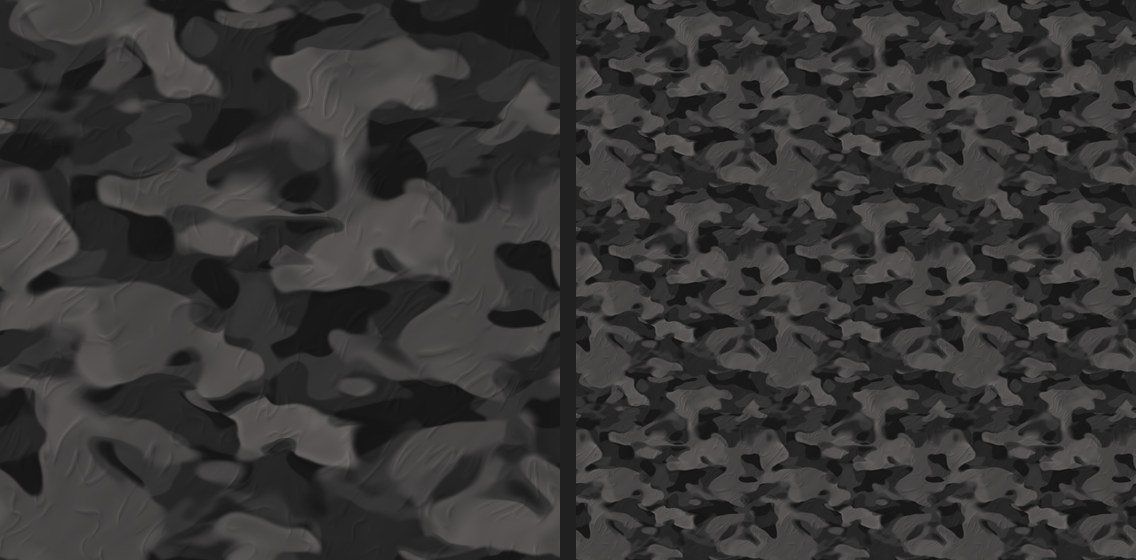
Left, the tile; right, the same tile 3 across and 3 down.
Reproduce this pattern procedurally as a Shadertoy shader.

```glsl
// Seamless charcoal camouflage: rounded nested blobs with faint painted creases.

const vec3 BLACK = vec3(0.092, 0.092, 0.093);
const vec3 COAL  = vec3(0.150, 0.148, 0.149);
const vec3 SLATE = vec3(0.205, 0.202, 0.202);
const vec3 ASH   = vec3(0.280, 0.273, 0.270);
const vec3 PALE  = vec3(0.332, 0.322, 0.318);

// Integer hash giving a unit vector for a lattice cell
vec2 hashDirection(ivec2 cell, int seed) {
    uint h = uint(cell.x) * 1597334677u ^ uint(cell.y) * 3812015801u ^ uint(seed) * 2654435769u;
    h = (h ^ (h >> 16)) * 2246822519u;
    h = (h ^ (h >> 13)) * 3266489917u;
    h ^= h >> 16;
    float angle = float(h & 65535u) / 65536.0 * 6.28319;
    return vec2(cos(angle), sin(angle));
}

float cornerSlope(ivec2 cell, ivec2 corner, vec2 f, ivec2 period, int seed) {
    ivec2 wrapped = (cell + corner + 8 * period) % period;
    return dot(hashDirection(wrapped, seed), f - vec2(corner));
}

// Gradient noise that wraps after one unit of uv
float noise(vec2 uv, ivec2 period, int seed) {
    vec2 p = uv * vec2(period);
    ivec2 cell = ivec2(floor(p));
    vec2 f = fract(p);
    vec2 w = f * f * f * (f * (f * 6.0 - 15.0) + 10.0);
    float low = mix(cornerSlope(cell, ivec2(0, 0), f, period, seed),
                    cornerSlope(cell, ivec2(1, 0), f, period, seed), w.x);
    float high = mix(cornerSlope(cell, ivec2(0, 1), f, period, seed),
                     cornerSlope(cell, ivec2(1, 1), f, period, seed), w.x);
    return mix(low, high, w.y);
}

// Two octaves: broad shape plus wobbly outline
float blobs(vec2 uv, ivec2 period, int seed) {
    return noise(uv, period, seed) + 0.5 * noise(uv, period * 2 + 1, seed + 1);
}

vec2 warp(vec2 uv, ivec2 period, float amount, int seed) {
    return uv + amount * vec2(noise(uv, period, seed), noise(uv, period, seed + 1));
}

// Coverage of the area where the field exceeds a level
float patchMask(float field, float level, float softness) {
    return smoothstep(level - softness, level + softness, field);
}

// Thin ridge along the zero line of a sheared noise
float crease(vec2 uv, ivec2 period, int seed) {
    vec2 sheared = vec2(uv.x, uv.y - uv.x);
    return exp(-20.0 * abs(noise(sheared, period, seed)));
}

// Brightness change from lighting the creases from the upper left
float creaseRelief(vec2 uv, ivec2 period, int seed) {
    vec2 toLight = vec2(-0.0018, 0.0028);
    return crease(uv - toLight, period, seed) - crease(uv + toLight, period, seed);
}

void mainImage(out vec4 fragColor, in vec2 fragCoord) {
    vec2 uv = fragCoord / iResolution.xy;
    vec2 p = warp(uv, ivec2(4, 5), 0.05, 11);
    p = warp(p, ivec2(11, 14), 0.022, 21);
    p = warp(p, ivec2(25, 29), 0.006, 25);

    // Edges drift between crisp and blurred
    float blur = smoothstep(0.05, 0.45, noise(uv, ivec2(5, 5), 31));
    float softness = mix(0.035, 0.09, blur);

    // Dark ground with slate and black shapes
    float land = blobs(p, ivec2(4, 6), 41);
    float slate = patchMask(blobs(p, ivec2(6, 9), 51), 0.075, softness);
    float black = patchMask(blobs(p, ivec2(6, 10), 61), 0.155, softness * 1.2);
    vec3 ground = mix(COAL, SLATE, slate);
    ground = mix(ground, BLACK, black);

    // Light pebbles with a dimmer core, scattered over the dark ground
    float pebbleField = noise(p, ivec2(7, 10), 66);
    float pebble = patchMask(pebbleField, 0.32, softness);
    ground = mix(ground, ASH, pebble);
    ground = mix(ground, SLATE, patchMask(pebbleField, 0.48, softness));

    // Light land with paler drifts
    float pale = patchMask(blobs(p, ivec2(3, 4), 71), 0.03, 0.09);
    vec3 lightTone = mix(ASH, PALE, pale);
    float light = patchMask(land, 0.045, softness);

    // Dark islands inside the light land, some with a black heart
    float islandField = noise(p, ivec2(7, 11), 81);
    float island = patchMask(islandField, 0.25, softness);
    vec3 islandTone = mix(SLATE, mix(COAL, BLACK, black), patchMask(islandField, 0.36, 0.06));
    vec3 color = mix(ground, mix(lightTone, islandTone, island), light);

    // Shaded outside and brightened inside of some outlines
    float rimAmount = smoothstep(-0.05, 0.3, noise(uv, ivec2(6, 7), 91));
    float rimPosition = (land - 0.045) / 0.08;
    float rim = rimPosition * exp(-rimPosition * rimPosition);
    color *= 1.0 + 0.3 * rimAmount * rim;

    // Short embossed creases and broad brush modelling
    float creaseAmount = smoothstep(0.0, 0.3, noise(uv, ivec2(13, 15), 101));
    float fineAmount = smoothstep(0.0, 0.3, noise(uv, ivec2(15, 14), 105));
    float relief = creaseAmount * creaseRelief(p, ivec2(12, 14), 111);
    relief += 0.8 * fineAmount * creaseRelief(p, ivec2(19, 21), 121);
    float brush = noise(vec2(p.x, p.y - p.x), ivec2(11, 24), 131);
    color *= 1.0 + 0.2 * relief + 0.07 * brush;

    fragColor = vec4(color, 1.0);
}
```
